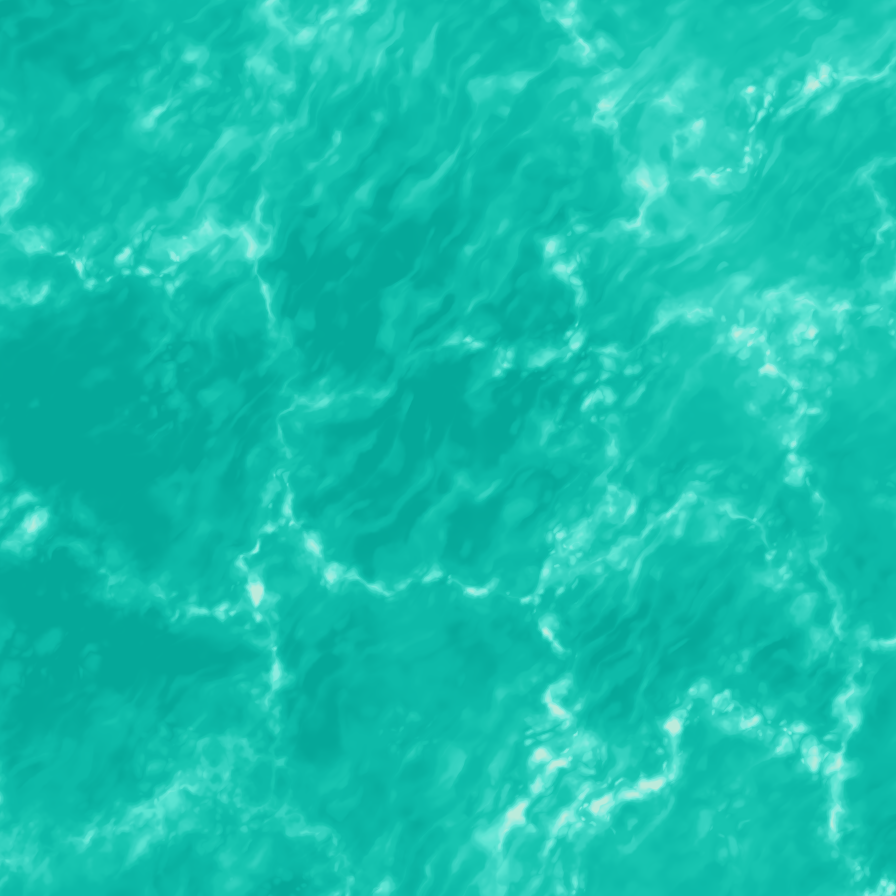
A WebGL 1 fragment shader for this texture:

```glsl
precision highp float;
uniform vec2 u_resolution;

float hash(vec2 p) {
  return fract(sin(dot(p, vec2(127.1, 311.7))) * 43758.545);
}

vec2 hash2(vec2 p) {
  return vec2(hash(p), hash(p + 57.3));
}

float noise(vec2 p) {
  vec2 i = floor(p), f = fract(p);
  f = f * f * (3.0 - 2.0 * f);
  return mix(mix(hash(i), hash(i + vec2(1.0, 0.0)), f.x),
             mix(hash(i + vec2(0.0, 1.0)), hash(i + 1.0), f.x), f.y);
}

float fbm(vec2 p) {
  float sum = 0.0, amp = 0.5;
  for (int i = 0; i < 4; i++) {
    sum += amp * noise(p);
    p = mat2(1.6, 1.2, -1.2, 1.6) * p + 7.1;
    amp *= 0.5;
  }
  return sum / 0.9375;
}

// Gap between the two nearest cell centres: zero on the web lines
float cellEdge(vec2 p) {
  vec2 cell = floor(p);
  float nearest = 9.0, second = 9.0;
  for (int y = -1; y <= 1; y++) {
    for (int x = -1; x <= 1; x++) {
      vec2 c = cell + vec2(float(x), float(y));
      float d = length(c + 0.1 + 0.8 * hash2(c) - p);
      second = min(second, max(nearest, d));
      nearest = min(nearest, d);
    }
  }
  return second - nearest;
}

// Axes along and across the drift
vec2 driftAxes(vec2 p) {
  return vec2(dot(p, vec2(0.64, 0.77)), dot(p, vec2(-0.77, 0.64)));
}

// Soft foam flecks, slightly stretched along the drift
float flecks(vec2 p) {
  vec2 cell = floor(p);
  float foam = 0.0;
  for (int y = -1; y <= 1; y++) {
    for (int x = -1; x <= 1; x++) {
      vec2 c = cell + vec2(float(x), float(y));
      vec2 d = driftAxes(p - c - hash2(c)) * vec2(0.75, 1.1);
      float size = hash(c + 19.7);
      float radius = mix(0.2, 0.75, size * size);
      foam = max(foam, (0.5 + 0.5 * size) * (1.0 - smoothstep(0.1 * radius, radius, length(d))));
    }
  }
  return foam;
}

vec3 waterColor(float tone) {
  vec3 c = mix(vec3(0.02, 0.66, 0.60), vec3(0.05, 0.73, 0.66), smoothstep(-0.02, 0.23, tone));
  c = mix(c, vec3(0.09, 0.77, 0.69), smoothstep(0.23, 0.38, tone));
  c = mix(c, vec3(0.20, 0.82, 0.75), smoothstep(0.38, 0.55, tone));
  c = mix(c, vec3(0.35, 0.89, 0.82), smoothstep(0.55, 0.76, tone));
  c = mix(c, vec3(0.52, 0.92, 0.87), smoothstep(0.76, 0.92, tone));
  return mix(c, vec3(0.73, 0.92, 0.86), smoothstep(0.92, 1.2, tone));
}

void main() {
  vec2 p = gl_FragCoord.xy / min(u_resolution.x, u_resolution.y);
  vec2 swirl = vec2(fbm(p * 5.0 + 3.0), fbm(p * 5.0 + 31.0)) - 0.5;
  vec2 fray = vec2(fbm(p * 30.0), fbm(p * 30.0 + 15.0)) - 0.5;

  // Foam web
  float edge = cellEdge(p * 3.1 + swirl * 0.9 + fray * 0.25 + 4.0);
  float halo = exp(-5.0 * edge);
  float band = exp(-40.0 * edge * edge);
  float thread = exp(-350.0 * edge * edge) * smoothstep(0.35, 0.75, noise(p * 24.0 + 9.0));
  float clump = smoothstep(0.25, 0.65, noise(p * 7.0 + 22.0));

  // Flecks gather on the web, with a few strays
  vec2 fleckPos = p + fray * 0.03;
  float foam = max(flecks(fleckPos * 29.0), 0.8 * flecks(fleckPos * 52.0 + 40.0));
  float stray = 0.4 * smoothstep(0.65, 0.85, noise(p * 11.0 + 70.0));
  foam *= max(band * (0.2 + 0.8 * clump), stray);

  // Short broken ripples in drifting patches
  vec2 q = driftAxes(p + swirl * 0.1 + fray * 0.02);
  float glint = smoothstep(0.5, 0.95, noise(q * vec2(22.0, 50.0)))
              + 0.8 * smoothstep(0.5, 0.95, noise(q * vec2(45.0, 95.0) + 30.0));
  float ridge = 1.0 - abs(2.0 * noise(q * vec2(12.0, 40.0) + 11.0) - 1.0);
  float patches = smoothstep(0.3, 0.68, fbm(p * 4.0 + 50.0));
  float ripple = (0.25 * glint + 0.18 * ridge * ridge) * (0.3 + 0.7 * max(patches, halo));

  // Deep pools and pale shallows
  float depth = 0.85 * (fbm(p * 3.5 + 12.0) - 0.5) + 0.18 * (fbm(q * vec2(9.0, 18.0)) - 0.5);
  float tone = 0.05 + depth + 0.27 * halo + ripple + 0.1 * (noise(p * 75.0) - 0.5);
  tone += 0.16 * thread + 0.72 * foam;
  gl_FragColor = vec4(waterColor(tone), 1.0);
}
```
